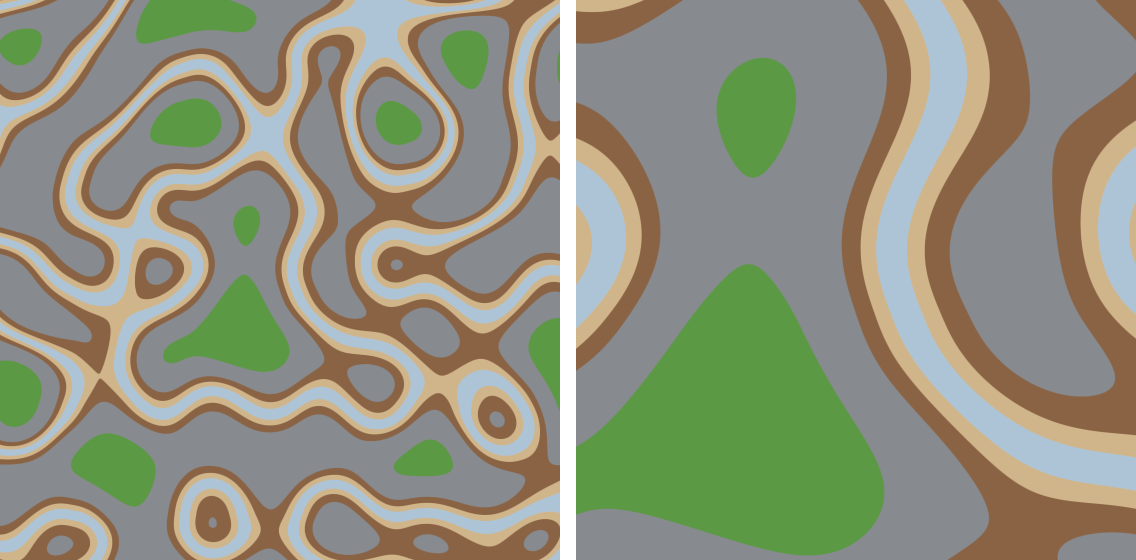
Left: the whole. Right: its middle third, enlarged.
Reproduce this texture procedurally as a Shadertoy shader.

```glsl
// Winding pale rivers around banded islands, like a terrain map.
// The height is the absolute value of gradient noise: rivers follow its zero
// contours, and four thresholds split it into sand, earth, rock and grass.

// Unit gradient with a pseudo-random direction for a lattice corner.
vec2 cornerGradient(vec2 corner) {
    uvec2 c = uvec2(ivec2(corner) + 64);
    uint h = c.x * 1597334677u ^ c.y * 3812015801u;
    h = (h ^ (h >> 15)) * 2246822519u;
    h = (h ^ (h >> 13)) * 3266489917u;
    h ^= h >> 16;
    float angle = 6.28319 * float(h & 65535u) / 65536.0;
    return vec2(cos(angle), sin(angle));
}

float gradientNoise(vec2 p) {
    vec2 cell = floor(p);
    vec2 f = p - cell;
    vec2 fade = f * f * f * (f * (f * 6.0 - 15.0) + 10.0);
    vec2 right = vec2(1.0, 0.0);
    vec2 up = vec2(0.0, 1.0);
    float a = dot(cornerGradient(cell), f);
    float b = dot(cornerGradient(cell + right), f - right);
    float c = dot(cornerGradient(cell + up), f - up);
    float d = dot(cornerGradient(cell + 1.0), f - 1.0);
    return mix(mix(a, b, fade.x), mix(c, d, fade.x), fade.y);
}

// Smoothed step about one pixel wide.
float band(float level, float height, float blur) {
    return smoothstep(level - blur, level + blur, height);
}

void mainImage(out vec4 fragColor, in vec2 fragCoord) {
    vec2 uv = fragCoord / iResolution.y;

    // Five noise cells span the canvas height.
    float height = abs(gradientNoise(uv * 5.0 + vec2(3.35, 7.6)));
    float blur = 0.6 * fwidth(height) + 0.0001;

    // Layers from the water up to the grassy tops.
    vec3 water = vec3(0.68, 0.77, 0.84);
    vec3 sand = vec3(0.82, 0.71, 0.54);
    vec3 earth = vec3(0.54, 0.39, 0.27);
    vec3 rock = vec3(0.53, 0.54, 0.56);
    vec3 grass = vec3(0.36, 0.60, 0.27);

    vec3 color = mix(water, sand, band(0.044, height, blur));
    color = mix(color, earth, band(0.092, height, blur));
    color = mix(color, rock, band(0.152, height, blur));
    color = mix(color, grass, band(0.345, height, blur));
    fragColor = vec4(color, 1.0);
}
```
